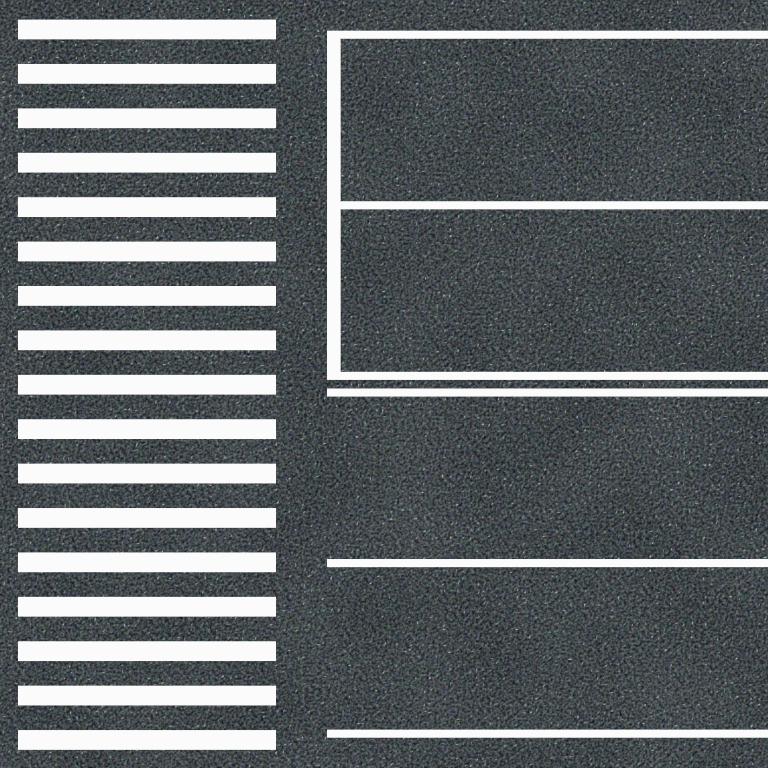
Give the GLSL for this texture, as a WebGL 1 fragment shader.

```glsl
precision highp float;
// Dark speckled asphalt with a striped crossing on the left and parking bay lines on the right.

uniform vec2 u_resolution;

// Crossing: horizontal bars counted from the bottom
const float BAR_COUNT = 17.0;
const float BAR_FIRST = 0.0365;
const float BAR_PITCH = 0.05782;
const float BAR_HALF = 0.0129;
const vec2 BAR_SPAN = vec2(0.0234, 0.3594);

// Bays: two groups of three lines, the upper group closed by a post
const float BAY_LEFT = 0.4258;
const float BAY_PITCH = 0.2221;
const float UPPER_TOP = 0.9548;
const float LOWER_TOP = 0.4889;
const float LINE_HALF = 0.0053;
const float POST_WIDTH = 0.0178;

// Surface
const vec3 ASPHALT = vec3(0.253, 0.279, 0.292);
const vec3 PAINT = vec3(0.985);
const float GRAIN_SCALE = 230.0;
const float GRAIN_GAIN = 0.20;
const float GRIT_SCALE = 390.0;
const float GRIT_GAIN = 0.15;
const float MOTTLE_SCALE = 9.0;
const float MOTTLE_GAIN = 0.035;
const float FLECK_SCALE = 115.0;
const float FLECK_DENSITY = 0.5;
const float FLECK_GAIN = 0.38;
const vec3 WARM_FLECK = vec3(1.08, 1.0, 0.84);
const vec3 COOL_FLECK = vec3(0.86, 1.0, 1.06);

vec3 hash3(vec2 p) {
  vec3 q = fract(vec3(p.xyx) * vec3(0.1031, 0.1030, 0.0973));
  q += dot(q, q.yxz + 33.33);
  return fract((q.xxy + q.yzz) * q.zyx);
}

float cornerSlope(vec2 cell, vec2 offset) {
  float angle = 6.28319 * hash3(cell).x;
  return dot(vec2(cos(angle), sin(angle)), offset);
}

float gradientNoise(vec2 p) {
  vec2 cell = floor(p);
  vec2 f = p - cell;
  vec2 w = f * f * f * (f * (f * 6.0 - 15.0) + 10.0);
  vec2 e = vec2(1.0, 0.0);
  float low = mix(cornerSlope(cell, f), cornerSlope(cell + e, f - e), w.x);
  float high = mix(cornerSlope(cell + e.yx, f - e.yx), cornerSlope(cell + 1.0, f - 1.0), w.x);
  return mix(low, high, w.y);
}

// Coverage of an axis-aligned box with edges one pixel soft
float box(vec2 p, vec2 lo, vec2 hi, vec2 pixel) {
  vec2 d = min(p - lo, hi - p) / pixel;
  vec2 cover = clamp(d + 0.5, 0.0, 1.0);
  return cover.x * cover.y;
}

// Scattered stone chips, mostly slanting up to the right
vec3 flecks(vec2 p, float pixel) {
  vec2 grid = p * FLECK_SCALE;
  vec2 cell = floor(grid);
  vec3 rnd = hash3(cell + 17.0);
  vec3 look = hash3(cell + 251.0);
  vec2 d = grid - cell - mix(vec2(0.25), vec2(0.75), rnd.xy);
  float angle = 0.75 + (look.x - 0.5) * 1.6;
  float c = cos(angle);
  float s = sin(angle);
  d = vec2(c * d.x + s * d.y, c * d.y - s * d.x);
  float dist = length(d * vec2(0.5, 1.0)) - 0.09;
  float soft = max(pixel * FLECK_SCALE, 0.1) * 0.6;
  float shape = 1.0 - smoothstep(-soft, soft, dist);
  float present = step(rnd.z, FLECK_DENSITY);
  float strength = mix(0.25, 1.0, look.y * look.y);
  return mix(COOL_FLECK, WARM_FLECK, look.z) * shape * present * strength * FLECK_GAIN;
}

vec3 asphalt(vec2 p, float pixel) {
  vec2 slanted = vec2(0.8 * p.x + 0.6 * p.y, 1.2 * (0.8 * p.y - 0.6 * p.x));
  float tone = GRAIN_GAIN * gradientNoise(slanted * GRAIN_SCALE);
  tone += GRIT_GAIN * gradientNoise(p * GRIT_SCALE + 41.3);
  tone += MOTTLE_GAIN * gradientNoise(p * MOTTLE_SCALE + 7.7);
  vec3 tint = 1.0 + 0.12 * (hash3(floor(p * GRAIN_SCALE)) - 0.5);
  return max(ASPHALT * tint + tone, vec3(0.09)) + flecks(p, pixel);
}

float crossing(vec2 p, vec2 pixel) {
  float index = clamp(floor((p.y - BAR_FIRST) / BAR_PITCH + 0.5), 0.0, BAR_COUNT - 1.0);
  float middle = BAR_FIRST + index * BAR_PITCH;
  return box(p, vec2(BAR_SPAN.x, middle - BAR_HALF), vec2(BAR_SPAN.y, middle + BAR_HALF), pixel);
}

float bays(vec2 p, vec2 pixel) {
  float upperBottom = UPPER_TOP - 2.0 * BAY_PITCH;
  float mask = box(p, vec2(BAY_LEFT, upperBottom - LINE_HALF),
                   vec2(BAY_LEFT + POST_WIDTH, UPPER_TOP + LINE_HALF), pixel);
  for (int i = 0; i < 3; i++) {
    float drop = float(i) * BAY_PITCH;
    vec2 upper = vec2(BAY_LEFT, UPPER_TOP - drop);
    vec2 lower = vec2(BAY_LEFT, LOWER_TOP - drop);
    vec2 inset = vec2(0.0, LINE_HALF);
    mask = max(mask, box(p, upper - inset, vec2(1.1, upper.y + LINE_HALF), pixel));
    mask = max(mask, box(p, lower - inset, vec2(1.1, lower.y + LINE_HALF), pixel));
  }
  return mask;
}

void main() {
  vec2 pixel = 1.0 / u_resolution;
  vec2 p = gl_FragCoord.xy * pixel;
  float paint = max(crossing(p, pixel), bays(p, pixel));
  gl_FragColor = vec4(mix(asphalt(p, pixel.y), PAINT, paint), 1.0);
}
```
